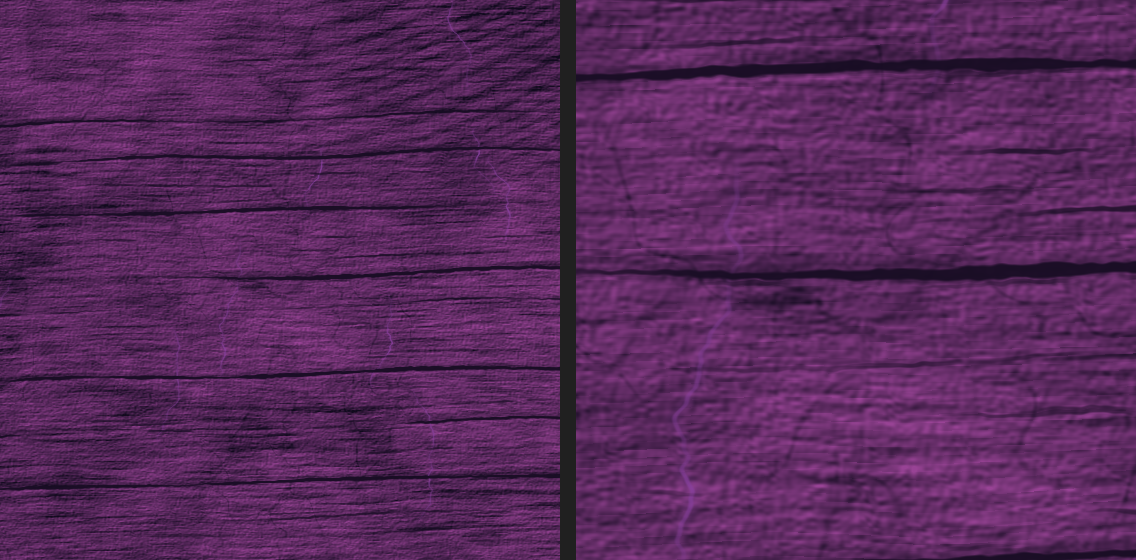
Left, the full canvas; right, a detail of the centre.
Write a WebGL 1 fragment shader that draws this texture.

```glsl
precision highp float;
uniform vec2 u_resolution;

#define SHADOW vec3(0.14, 0.07, 0.18)
#define LIGHT vec3(0.49, 0.218, 0.49)
#define VEIN_COLOR vec3(0.53, 0.25, 0.62)
#define BASE_TONE 0.66
#define CRACKS 9
#define CRACK_WIDTH 0.0038
#define SPLITS 60
#define VEINS 9
#define RING_SPACING 0.03
#define GRAIN_CONTRAST 0.85
#define STAIN_CONTRAST 0.56
#define GRIT_CONTRAST 0.38

float hash(vec2 p) {
  return fract(sin(dot(p, vec2(127.1, 311.7))) * 43758.545);
}

float noise(vec2 p) {
  vec2 i = floor(p), f = fract(p);
  f = f * f * (3.0 - 2.0 * f);
  return mix(mix(hash(i), hash(i + vec2(1, 0)), f.x),
             mix(hash(i + vec2(0, 1)), hash(i + vec2(1, 1)), f.x), f.y);
}

// Distance gap between the two nearest cell centres: zero on cell borders
float cellGap(vec2 p) {
  vec2 cell = floor(p);
  float nearest = 8.0, second = 8.0;
  for (int y = -1; y <= 1; y++) {
    for (int x = -1; x <= 1; x++) {
      vec2 c = cell + vec2(x, y);
      float d = distance(p, c + vec2(hash(c), hash(c + 41.3)));
      second = min(second, max(nearest, d));
      nearest = min(nearest, d);
    }
  }
  return second - nearest;
}

float stroke(float d, float halfWidth, float soft) {
  return 1.0 - smoothstep(halfWidth, halfWidth + max(soft, 1.1 / u_resolution.y), abs(d));
}

// Slow bow shared by the cracks and the straight grain
float bow(float x) {
  return -0.028 * (1.0 - x) * (1.0 - x) + 0.004 * sin(x * 7.0 + 1.0);
}

// Long open cracks and short splits: x = darkness, y = lit lower lip
vec2 cracks(vec2 p) {
  float ragged = noise(vec2(p.x * 60.0, p.y * 90.0)) + 0.6 * noise(vec2(p.x * 150.0, p.y * 200.0));
  float y = p.y - bow(p.x) + (ragged - 0.8) * 0.0024;
  float dark = 0.0, lip = 0.0;
  for (int i = 0; i < CRACKS; i++) {
    float id = float(i);
    float r = hash(vec2(id, 3.7));
    float d = y - 0.045 - (id + 0.55 * r) * 0.092
            - 0.003 * sin(p.x * (8.0 + 5.0 * r) + id * 2.4);
    float opening = 0.65 * noise(vec2(p.x * 2.4 + id * 17.3, id))
                  + 0.35 * noise(vec2(p.x * 17.0, id + 30.0));
    float w = CRACK_WIDTH * smoothstep(0.35, 0.95, opening)
            * mix(0.4, 1.0, hash(vec2(id, 8.1)));
    float present = smoothstep(0.2, 0.6, opening);
    float halo = 0.3 * stroke(d - 0.002, w, 0.009);
    dark = max(dark, max(stroke(d, w, 0.0024), halo) * present);
    lip = max(lip, stroke(d + w + 0.0038, 0.0004, 0.0015) * present);
  }
  for (int i = 0; i < SPLITS; i++) {
    float id = float(i) + 50.0;
    float r = hash(vec2(id, 1.9));
    float along = (p.x - hash(vec2(id, 5.3))) / mix(0.05, 0.28, r * r);
    float taper = max(0.0, 1.0 - along * along);
    float d = y - hash(vec2(id, 9.2)) * 0.95 - 0.003 * sin(p.x * 11.0 + id);
    float present = sqrt(taper) * mix(0.35, 0.9, hash(vec2(id, 2.6)))
                  * smoothstep(0.1, 0.6, noise(vec2(p.x * 28.0, id)));
    dark = max(dark, stroke(d, 0.0008 * taper, 0.0015) * present);
    lip = max(lip, stroke(d + 0.0038, 0.0002, 0.0015) * present * 0.7);
  }
  return vec2(dark, lip);
}

// Sweeping growth rings in the upper right corner
float rings(vec2 p) {
  float reach = max(p.x - 0.3, 0.0);
  float h = p.y - 0.1 * reach - 0.27 * reach * reach + 0.012 * (noise(p * 9.0) - 0.5)
          + 0.004 * noise(p * vec2(60.0, 90.0));
  float wave = 0.5 + 0.5 * sin(6.2832 * h / RING_SPACING + 2.0 * sin(h * 31.0));
  float area = smoothstep(0.38, 0.68, p.x) * smoothstep(0.6, 0.84, p.y);
  return area * (0.1 + wave * wave * wave * mix(0.65, 1.1, noise(p * vec2(12.0, 30.0))));
}

// Sparse pale veins wandering upwards
float veins(vec2 p) {
  float sum = 0.0;
  for (int i = 0; i < VEINS; i++) {
    float id = float(i);
    vec2 c = vec2(hash(vec2(id, 12.4)), hash(vec2(id, 27.8)));
    float t = (p.y - c.y) / mix(0.07, 0.16, hash(vec2(id, 6.6)));
    float x = c.x + 0.02 * sin(t * 2.0 + id) + 0.006 * sin(t * 7.0 + id * 3.0)
            + 0.009 * noise(vec2(p.y * 60.0, id)) + 0.004 * noise(vec2(p.y * 160.0, id));
    float fade = smoothstep(1.0, 0.4, abs(t)) * mix(0.2, 1.0, noise(vec2(p.y * 40.0, id + 9.0)));
    sum = max(sum, fade * (stroke(p.x - x, 0.0004, 0.002) + 0.25 * stroke(p.x - x, 0.002, 0.005)));
  }
  return sum;
}

void main() {
  vec2 p = gl_FragCoord.xy / u_resolution;
  vec2 g = vec2(p.x, p.y - bow(p.x) + 0.006 * noise(p * vec2(9.0, 14.0)));
  g.x += 0.05 * hash(vec2(floor(g.y * 210.0), 4.0));
  vec2 q = p + 0.05 * vec2(noise(p * 8.0), noise(p * 8.0 + 31.0))
         + 0.012 * vec2(noise(p * 45.0), noise(p * 45.0 + 13.0));

  // Cloudy stains and darker patches with ragged borders
  float stain = 0.4 * noise(q * 4.0) + 0.3 * noise(q * 10.0 + 7.0) + 0.3 * noise(q * 26.0);
  float patches = smoothstep(0.54, 0.59, noise(q * vec2(6.0, 7.5) + 19.0))
                * noise(q * 13.0 + 3.0);

  // Fine horizontal fibres, pale glints and embossed grit
  float grain = 0.5 * noise(g * vec2(16.0, 210.0)) + 0.5 * noise(g * vec2(55.0, 390.0) + 5.0);
  float streak = smoothstep(0.62, 0.88, noise(g * vec2(9.0, 230.0) + 60.0))
               * smoothstep(0.25, 0.75, noise(p * vec2(5.0, 9.0) + 80.0));
  float glint = smoothstep(0.75, 0.95, noise(g * vec2(38.0, 300.0) + 90.0))
              * smoothstep(0.85, 0.2, p.y);
  vec2 speck = (p + 0.004 * noise(p * 70.0)) * vec2(260.0, 370.0);
  float grit = noise(speck) - noise(speck + vec2(0.6, -0.9));

  // Faint dark hairlines along warped cell borders
  float hairline = (1.0 - smoothstep(0.0, 0.07, cellGap(q * 9.0 + 0.3 * noise(p * 40.0))))
                 * smoothstep(0.5, 0.75, noise(p * 6.0 + 44.0));

  float tone = BASE_TONE + STAIN_CONTRAST * (stain - 0.5) - 0.22 * patches
             + GRAIN_CONTRAST * (grain - 0.5) - 0.4 * streak + 0.22 * glint
             + GRIT_CONTRAST * grit - 0.2 * hairline - 0.4 * rings(p);
  vec2 crack = cracks(p);
  tone += 0.4 * crack.y * noise(p * vec2(50.0, 9.0));
  tone = mix(tone, -0.14, crack.x * 0.95);

  vec3 color = mix(SHADOW, LIGHT, clamp(tone, -0.22, 1.3));
  color = mix(color, VEIN_COLOR, 0.7 * veins(p) * (1.0 - crack.x));
  gl_FragColor = vec4(color, 1.0);
}
```
